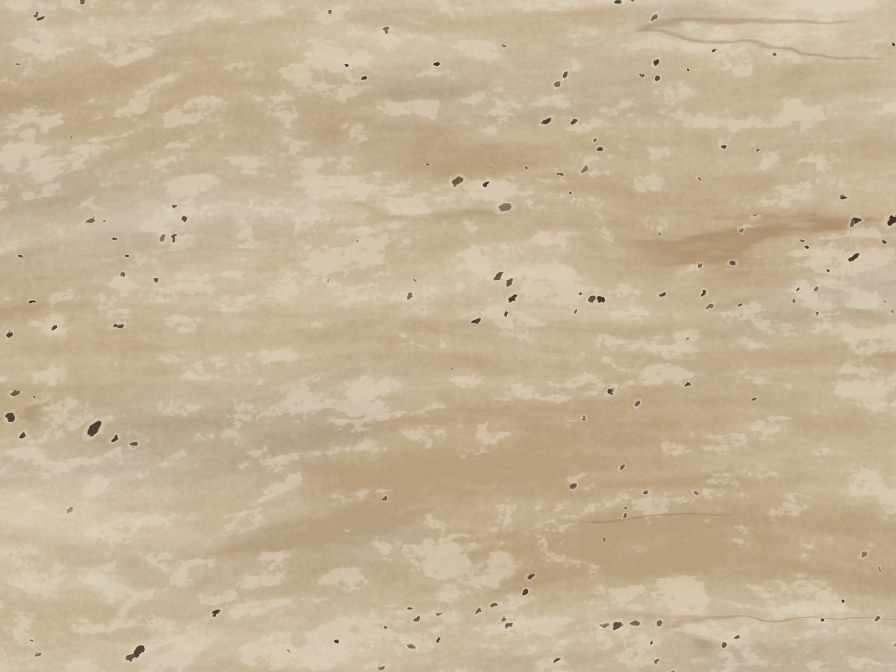
Reproduce this texture procedurally as a WebGL 1 fragment shader.

```glsl
precision highp float;
// Travertine slab: warm beige bands of stretched cellular noise, bent by sines,
// with pale mineral flecks, thin brown seams and small dark pits with pale rims.
// Lengths are in units of the canvas height.

uniform vec2 u_resolution;

float hash(vec2 p) {
    return fract(sin(dot(p, vec2(127.1, 311.7))) * 43758.55);
}

vec2 hash2(vec2 p) {
    return vec2(hash(p), hash(p + 57.3));
}

// Smooth cellular noise: random cell values blended by distance to their points.
float cellular(vec2 p) {
    vec2 cell = floor(p);
    float total = 0.0;
    float weights = 0.0;
    for (int j = -1; j <= 1; j++) {
        for (int i = -1; i <= 1; i++) {
            vec2 id = cell + vec2(float(i), float(j));
            vec2 offset = id + hash2(id) - p;
            float weight = exp(-6.0 * dot(offset, offset));
            total += weight * hash(id + 19.7);
            weights += weight;
        }
    }
    return total / weights;
}

// Four octaves, centred on zero.
float layers(vec2 p) {
    float total = 0.0;
    float gain = 0.5;
    for (int i = 0; i < 4; i++) {
        total += gain * (cellular(p) - 0.5);
        p = p * 2.03 + 11.3;
        gain *= 0.55;
    }
    return total;
}

// Scattered pits: x is the hole, y its rim, z the darkness of the hole.
vec3 pits(vec2 p, float spacing, float radius, float density, float pixel) {
    vec2 cell = floor(p / spacing);
    vec3 result = vec3(0.0);
    for (int j = -1; j <= 1; j++) {
        for (int i = -1; i <= 1; i++) {
            vec2 id = cell + vec2(float(i), float(j));
            vec2 offset = p - (id + hash2(id + 3.1)) * spacing;
            vec2 shape = hash2(id + 8.6);
            offset.y -= offset.x * (shape.x - 0.35);
            offset.x *= mix(0.45, 1.1, shape.y);
            float present = smoothstep(0.0, 0.03, density - hash(id + 31.9));
            float size = radius * mix(0.4, 1.0, shape.x * shape.x) * present;
            float d = length(offset) - size;
            float hole = present * (1.0 - smoothstep(-0.6 * pixel, 0.8 * pixel, d));
            float rim = present * (1.0 - smoothstep(0.2 * size, size + pixel, d));
            result.z = mix(result.z, hash(id + 44.2), step(result.x, hole));
            result.xy = max(result.xy, vec2(hole, rim));
        }
    }
    return result;
}

void main() {
    vec2 p = gl_FragCoord.xy / u_resolution.y;
    float pixel = 1.0 / u_resolution.y;

    // Bedding planes rise gently to the right and waver.
    vec2 flow = p;
    flow.y += 0.012 * sin(5.0 * p.x + 3.0 * p.y) + 0.006 * sin(11.0 * p.x - 7.0 * p.y + 1.0);
    flow.y += 0.05 * layers(p * vec2(3.0, 6.0) + 4.0) - 0.05 * p.x;

    float bands = layers(flow * vec2(0.8, 5.0) + 2.0);
    float streaks = layers(flow * vec2(4.0, 26.0) + 7.0);
    float mottle = layers(flow * vec2(20.0, 38.0) + 15.0);
    float grain = cellular(p * 190.0) - 0.5;

    // Stone body
    float tone = 0.43 + 1.1 * bands + 0.75 * streaks + 0.4 * mottle + 0.16 * grain;
    tone += 0.14 * smoothstep(0.75, 1.0, p.y);
    vec3 tan_ = vec3(0.72, 0.625, 0.495);
    vec3 cream = vec3(0.86, 0.81, 0.71);
    vec3 color = mix(tan_, cream, clamp(tone, 0.0, 1.0));
    float greyness = smoothstep(-0.1, 0.25, layers(flow * vec2(2.0, 7.0) + 33.0));
    color = mix(color, vec3(dot(color, vec3(0.33))), 0.16 * greyness);

    // Pale flecks
    float flecks = smoothstep(0.09, 0.22, mottle + 0.5 * streaks + 0.12 * grain);
    color = mix(color, vec3(0.87, 0.825, 0.74), 0.45 * flecks);

    // Brown seams follow level lines of a stretched field
    float field = cellular(flow * vec2(1.5, 11.0) + 21.0) + 0.15 * streaks;
    float seam = 1.0 - smoothstep(0.0, 0.03, abs(field - 0.5));
    seam *= smoothstep(0.48, 0.75, cellular(flow * vec2(3.0, 6.0) + 40.0));
    color = mix(color, vec3(0.60, 0.47, 0.34), 0.4 * seam);

    // Pits gather along the bedding and have ragged outlines
    float density = 0.02 + 0.2 * smoothstep(0.45, 0.8, cellular(flow * vec2(4.0, 12.0) + 60.0));
    density += 0.08 * seam;
    vec2 ragged = p + 0.005 * (vec2(cellular(p * 150.0), cellular(p * 150.0 + 9.0)) - 0.5);
    vec3 small = pits(ragged, 0.03, 0.0045, density, pixel);
    vec3 large = pits(ragged + 5.0, 0.075, 0.0085, density, pixel);
    vec3 pit = large.x > small.x ? large : small;
    color = mix(color, vec3(0.88, 0.84, 0.76), 0.5 * max(small.y, large.y));
    vec3 hollow = mix(vec3(0.52, 0.42, 0.34), vec3(0.17, 0.13, 0.10), pit.z);
    color = mix(color, hollow, 0.9 * pit.x);

    gl_FragColor = vec4(color, 1.0);
}
```
